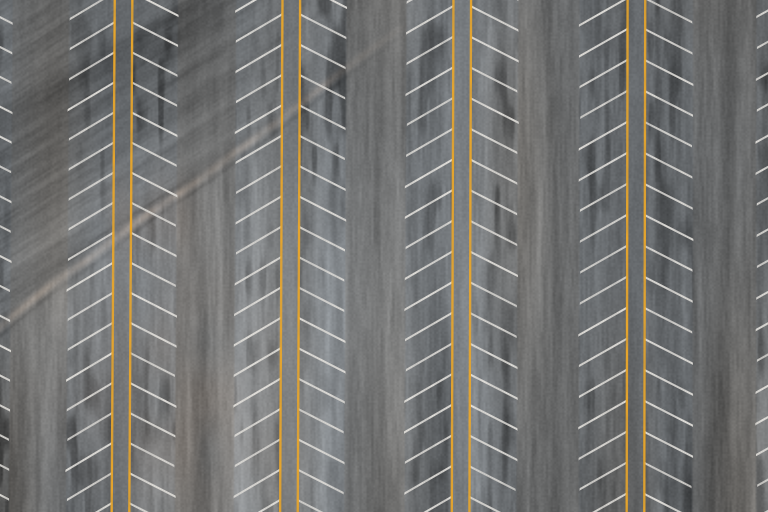
Reproduce this pattern procedurally as a Shadertoy shader.

```glsl
// Aerial view of a worn asphalt parking lot: twin yellow lines with slanted
// white stall stripes on both sides, repeated in columns by a loop. Streaked
// value noise makes the paving, with a diagonal crease across the upper left.

const vec3 WHITE_PAINT = vec3(0.88, 0.87, 0.85);
const vec3 YELLOW_PAINT = vec3(0.91, 0.65, 0.17);
const vec3 WARM_TINT = vec3(1.025, 1.0, 0.965);
const vec3 COOL_TINT = vec3(0.965, 1.0, 1.03);

float hash(vec2 cell) {
    vec3 q = fract(cell.xyx * 0.1031);
    q += dot(q, q.yzx + 33.33);
    return fract((q.x + q.y) * q.z);
}

float noise(vec2 p) {
    vec2 cell = floor(p), f = fract(p);
    f = f * f * (3.0 - 2.0 * f);
    return mix(mix(hash(cell), hash(cell + vec2(1, 0)), f.x),
               mix(hash(cell + vec2(0, 1)), hash(cell + vec2(1, 1)), f.x), f.y);
}

// Coverage of a line from the signed distance to its centre.
float stroke(float dist, float halfWidth, float pixel) {
    return clamp((halfWidth - abs(dist)) / pixel + 0.5, 0.0, 1.0);
}

// Soft round spot, one at its centre.
float spot(vec2 p, vec2 centre, vec2 radius) {
    vec2 q = (p - centre) / radius;
    return exp(-dot(q, q));
}

// Zero-centred streaks: x runs across them, y along them.
float streaks(vec2 q) {
    return 0.30 * noise(q * vec2(13.0, 0.7)) + 0.30 * noise(q * vec2(38.0, 1.6) + 7.0)
         + 0.25 * noise(q * vec2(95.0, 5.0) + 19.0)
         + 0.15 * noise(q * vec2(220.0, 24.0) + 41.0) - 0.5;
}

// Marks of one column: x white, y yellow, z bay area, w strip between yellows.
vec4 columnMarks(vec2 p, float index, float pixel) {
    float centre = 0.2383 + 0.3252 * index + 0.00313 * index * index;
    float x = p.x - centre - (p.y - 0.5) * (0.006 - 0.0014 * index);
    float isRight = step(0.0, x);
    float outward = abs(x) - 0.0172;
    float reach = 0.089 + 0.0015 * index;

    // Stripes fall away from the yellow lines, repeated along y.
    float slope = mix(0.60 - 0.01 * index, 0.51, isRight);
    float pitch = 0.0587 + 0.0006 * index;
    float outerEnd = mix(0.4922 + 0.0117 * index, 0.5 + 0.0107 * index, isRight);
    float row = (p.y - outerEnd - slope * (reach - outward)) / pitch;
    float stripeId = floor(row + 0.5);
    float dist = (row - stripeId) * pitch * inversesqrt(1.0 + slope * slope);
    float jitter = hash(vec2(stripeId + 50.0, index * 2.0 + isRight + 9.0));
    float tip = reach + (jitter - 0.5) * 0.004;
    float span = clamp(outward / pixel + 0.5, 0.0, 1.0)
               * clamp((tip - outward) / pixel + 0.5, 0.0, 1.0);

    float white = stroke(dist, 0.0020, pixel) * span * (0.86 + 0.14 * jitter);
    float yellow = stroke(outward, 0.0023, pixel);
    float bay = smoothstep(0.0, 0.004, outward)
              * (1.0 - smoothstep(reach - 0.003, reach + 0.003, outward));
    float strip = 1.0 - smoothstep(-0.003, 0.0, outward);
    return vec4(white, yellow, bay, strip);
}

vec3 asphalt(vec2 p, float bay, float strip) {
    // Paving runs vertically, but slants above the crease.
    float crease = (p.y - 0.365 - 0.737 * p.x) * 0.805
                 + 0.010 * (noise(p * 9.0) - 0.5);
    float slanted = smoothstep(-0.005, 0.02, crease) * (1.0 - smoothstep(0.3, 0.8, p.x));
    vec2 along = normalize(vec2(0.83, 0.53));
    vec2 slantedPos = vec2(dot(p, vec2(-along.y, along.x)), dot(p, along));
    float grain = mix(streaks(p), streaks(slantedPos + 3.0), slanted * 0.75);
    float tone = 0.425 + 0.36 * grain * (1.0 - 0.45 * strip);

    // Tyre stains in the bays, and fine grit everywhere.
    float stain = smoothstep(0.5, 0.9, noise(p * vec2(70.0, 13.0)))
                * noise(p * vec2(8.0, 5.0) + 11.0);
    tone += bay * (0.018 - 0.15 * stain) + strip * 0.025;
    tone += 0.035 * (noise(p * 260.0) - 0.5) + 0.04 * (noise(p * 4.0) - 0.5);

    // Broad light and shade.
    tone += 0.06 * spot(p, vec2(0.42, 0.35), vec2(0.45, 0.40));
    tone -= 0.045 * slanted + 0.05 * smoothstep(1.05, 1.5, p.x);
    tone -= 0.07 * spot(p, vec2(0.0, 0.0), vec2(0.22, 0.35));

    float coolness = clamp(0.40 + 0.4 * bay + 0.5 * strip
                   + 0.7 * (noise(vec2(p.x * 9.0, p.y * 1.5)) - 0.5), 0.0, 1.0);
    vec3 colour = tone * mix(WARM_TINT, COOL_TINT, coolness);

    // Dusty crease with a dark lower edge, and rusty patches.
    float fade = (1.0 - smoothstep(0.55, 0.85, p.x)) * (0.4 + 0.6 * noise(p * 35.0));
    colour += vec3(0.13, 0.10, 0.075) * fade * exp(-pow(crease / 0.008, 2.0));
    colour -= 0.07 * fade * exp(-pow((crease + 0.014) / 0.005, 2.0));
    float rust = spot(p, vec2(0.29, 0.58), vec2(0.07, 0.08))
               + 0.6 * spot(p, vec2(0.33, 0.22), vec2(0.18, 0.25));
    return colour + vec3(0.065, 0.025, -0.005) * rust * noise(p * vec2(22.0, 9.0));
}

void mainImage(out vec4 fragColor, in vec2 fragCoord) {
    vec2 p = fragCoord / iResolution.y;
    float pixel = 1.0 / iResolution.y;
    vec4 marks = vec4(0.0);
    for (int i = -1; i <= 4; i++) marks = max(marks, columnMarks(p, float(i), pixel));

    float wear = 0.82 + 0.18 * noise(p * vec2(90.0, 45.0));
    vec3 colour = asphalt(p, marks.z, marks.w);
    colour = mix(colour, WHITE_PAINT, marks.x * wear);
    colour = mix(colour, YELLOW_PAINT, marks.y * wear);
    fragColor = vec4(colour, 1.0);
}
```
